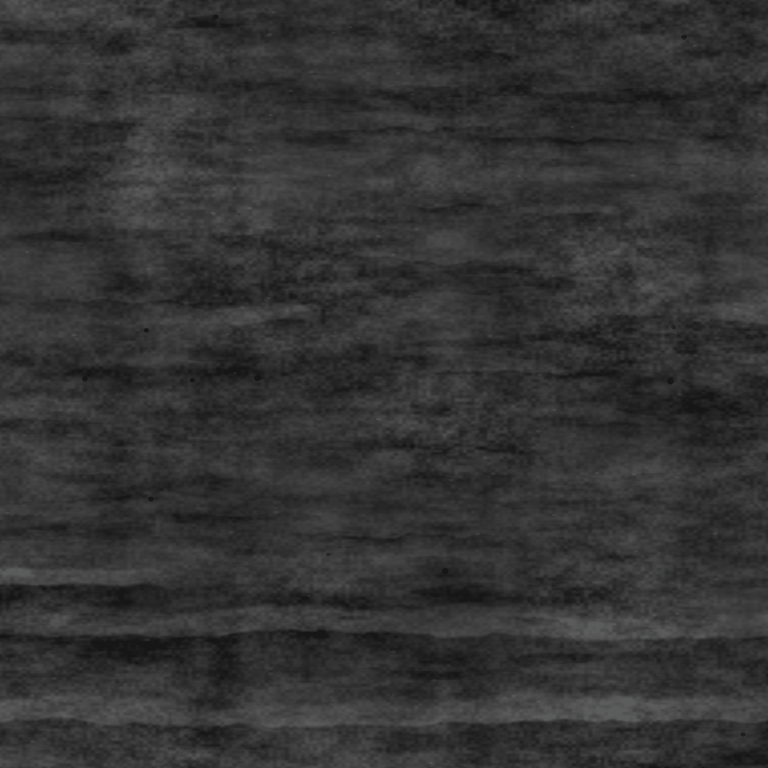
Give the GLSL for this texture, as a Shadertoy shader.

```glsl
// Dark weathered board: horizontal fibre streaks, mottled wear and faint
// vertical smudges from stretched value noise, overlaid with pale worn bands,
// dark creases, pits and small flecks.
#define BASE_TONE     0.209
#define STREAK_AMOUNT 0.145
#define FIBRE_AMOUNT  0.140
#define BLOTCH_AMOUNT 0.095
#define SMUDGE_AMOUNT 0.075
#define MOTTLE_AMOUNT 0.120
#define GRAIN_AMOUNT  0.070
#define SPLINTER_DARK 0.035
#define BAND_LIGHT    0.080
#define BAND_SHADOW   0.045
#define CREASE_DARK   0.090
#define CREASE_COUNT  12

const vec3 TINT = vec3(0.995, 1.003, 0.998);

float hash(vec2 p) {
    vec3 q = fract(vec3(p.xyx) * 0.1031);
    q += dot(q, q.yzx + 33.33);
    return fract((q.x + q.y) * q.z);
}

float noise(vec2 p) {
    vec2 cell = floor(p), f = fract(p);
    f = f * f * (3.0 - 2.0 * f);
    float low  = mix(hash(cell), hash(cell + vec2(1, 0)), f.x);
    float high = mix(hash(cell + vec2(0, 1)), hash(cell + vec2(1, 1)), f.x);
    return mix(low, high, f.y);
}

// Fractal sum, turned a little per octave to hide the lattice.
float fbm(vec2 p) {
    float sum = 0.0, weight = 0.53;
    for (int i = 0; i < 4; i++) {
        sum += weight * noise(p);
        p = mat2(2.02, 0.12, -0.12, 2.02) * p + vec2(17.3, 29.1);
        weight *= 0.5;
    }
    return sum;
}

// Ragged height offset of a horizontal edge, centred on zero.
float wobble(float x, float seed) {
    return 0.022 * (fbm(vec2(x * 5.0, seed)) - 0.5)
         + 0.006 * (noise(vec2(x * 45.0, seed + 5.0)) - 0.5);
}

// Pale worn bands with a crisp lower edge and a shadow beneath.
float bands(vec2 p) {
    const vec4 height = vec4(0.058, 0.172, 0.240, 0.578);
    const vec4 width  = vec4(0.040, 0.036, 0.022, 0.028);
    const vec4 fill   = vec4(0.80, 0.70, 0.10, 0.00);
    float tone = 0.0;
    for (int i = 0; i < 4; i++) {
        float seed = float(i) * 13.7 + 3.0;
        float d = p.y - height[i] - wobble(p.x, seed);
        float w = width[i] * (0.65 + 0.7 * fbm(vec2(p.x * 7.0, seed + 2.0)));
        float patchy = smoothstep(0.30, 0.65, noise(vec2(p.x * 3.0, seed + 8.0)));
        float presence = mix(patchy, 1.0, fill[i]);
        float edge = smoothstep(-0.002, 0.004, d);
        float light = edge * (1.0 - smoothstep(0.7 * w, w, d));
        float shadow = (1.0 - edge) * smoothstep(-0.050, 0.0, d);
        tone += presence * (BAND_LIGHT * light - BAND_SHADOW * shadow);
    }
    return tone;
}

// Short dark creases, sharp above and fading downwards.
float creases(vec2 p) {
    float dark = 0.0;
    for (int i = 0; i < CREASE_COUNT; i++) {
        float id = float(i);
        float middle = hash(vec2(id, 4.0));
        float reach = mix(0.07, 0.24, hash(vec2(id, 9.0)));
        float height = 0.28 + 0.60 * (id + hash(vec2(id, 21.0))) / float(CREASE_COUNT);
        float dx = abs(fract(p.x - middle + 0.5) - 0.5) / reach;
        float taper = 1.0 - smoothstep(0.3, 1.0, dx);
        float d = height + 1.3 * wobble(p.x, id * 7.1 + 60.0) - p.y;
        float depth = mix(0.005, 0.012, hash(vec2(id, 31.0)));
        float body = smoothstep(-0.003, 0.002, d) * exp(-max(d, 0.0) / depth);
        dark += taper * body * mix(0.5, 1.0, hash(vec2(id, 43.0)));
    }
    return dark;
}

// Rare soft ellipses scattered one per grid cell.
float specks(vec2 p, float cells, float share, vec2 radius, float seed) {
    vec2 cell = floor(p * cells);
    vec2 jitter = vec2(hash(cell + seed), hash(cell + seed + 37.0));
    vec2 d = (p - (cell + 0.25 + 0.5 * jitter) / cells) / radius;
    float size = 0.6 + 0.5 * hash(cell + seed + 71.0);
    float present = step(1.0 - share, hash(cell + seed + 113.0));
    return present * (1.0 - smoothstep(0.6, 1.2, length(d) / size));
}

void mainImage(out vec4 fragColor, in vec2 fragCoord) {
    vec2 p = fragCoord / iResolution.xy;
    vec2 warped = p + vec2(0.0, 0.035 * (fbm(p * vec2(3.0, 5.0) + 40.0) - 0.5));

    // Layered fibres, stains and grain
    float tone = BASE_TONE;
    tone += STREAK_AMOUNT * (fbm(warped * vec2(2.2, 19.0) + 11.0) - 0.5);
    tone += FIBRE_AMOUNT * (fbm(warped * vec2(12.0, 70.0) + 25.0) - 0.5);
    tone += BLOTCH_AMOUNT * (fbm(p * vec2(5.0, 8.0) + 53.0) - 0.5);
    tone += SMUDGE_AMOUNT * (fbm(p * vec2(21.0, 3.0) + 71.0) - 0.5);
    float wear = 0.5 + noise(p * vec2(5.0, 9.0) + 87.0);
    tone += MOTTLE_AMOUNT * wear * (fbm(p * vec2(38.0, 62.0) + 93.0) - 0.5);
    tone += GRAIN_AMOUNT * wear * (noise(p * vec2(190.0, 240.0)) - 0.5);

    // Torn splinters, bands and creases
    float splinter = fbm(warped * vec2(7.0, 42.0) + 131.0);
    tone -= SPLINTER_DARK * smoothstep(0.58, 0.68, splinter);
    tone += bands(p) - CREASE_DARK * creases(p);

    // Pits and pale flecks
    tone -= 0.10 * specks(p, 13.0, 0.09, vec2(0.0045, 0.0040), 5.0);
    tone += 0.05 * specks(p, 38.0, 0.07, vec2(0.0035, 0.0020), 19.0);

    fragColor = vec4(clamp(tone, 0.085, 0.36) * TINT, 1.0);
}
```
